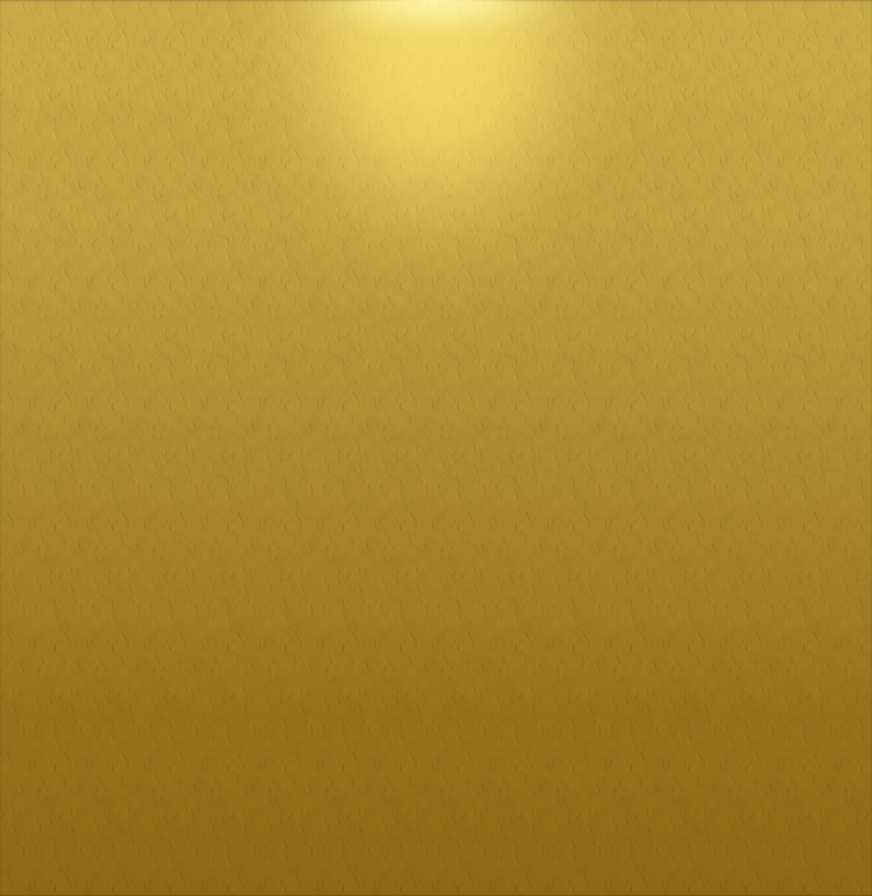
This background is drawn by a WebGL 2 fragment shader. Its source:

```glsl
#version 300 es
precision highp float;
// A golden wall lit from above: a vertical gradient, a broad glow with a hot
// rim at the top centre, thin edge lines, and a tiled paper relief made of
// small curved flecks scattered by a repeating cellular hash.
uniform vec2 u_resolution;
out vec4 outColor;

#define TILE vec2(0.0643, 0.1346)
#define CELLS vec2(7.0, 12.0)
#define RELIEF 0.092
#define GRAIN 0.014
#define MOTTLE 0.012
#define GLOW_SIZE vec2(0.150, 0.186)
#define GLOW_STRENGTH 0.96
#define RIM_SIZE vec2(0.092, 0.028)
#define RIM_STRENGTH 0.85
#define EDGE_WIDTH 0.003

const vec3 PALE_GOLD = vec3(0.780, 0.665, 0.280);
const vec3 GOLD = vec3(0.748, 0.622, 0.245);
const vec3 OCHRE = vec3(0.640, 0.492, 0.154);
const vec3 BRONZE = vec3(0.600, 0.443, 0.116);
const vec3 BROWN = vec3(0.562, 0.402, 0.085);
const vec3 GLOW = vec3(0.950, 0.850, 0.405);
const vec3 RIM = vec3(1.000, 0.960, 0.660);

vec2 hash2(vec2 p) {
    vec3 q = fract(p.xyx * vec3(0.1031, 0.1030, 0.0973));
    q += dot(q, q.yzx + 33.33);
    return fract((q.xx + q.yz) * q.zy);
}

vec3 wallColor(float depth) {
    vec3 c = mix(PALE_GOLD, GOLD, smoothstep(0.0, 0.28, depth));
    c = mix(c, OCHRE, clamp((depth - 0.25) / 0.40, 0.0, 1.0));
    c = mix(c, BRONZE, clamp((depth - 0.65) / 0.14, 0.0, 1.0));
    return mix(c, BROWN, clamp((depth - 0.79) / 0.21, 0.0, 1.0));
}

// Embossed curved stroke: shadow along the arc, light on its left side.
float fleck(vec2 p, float halfHeight, float bend, float width) {
    float t = p.y / halfHeight;
    float d = (p.x - bend * t * t) / width;
    float fade = 1.0 - smoothstep(0.3, 1.0, abs(t));
    float shade = 0.45 * exp(-(d + 1.7) * (d + 1.7)) - exp(-d * d);
    return shade * fade;
}

// Small flecks in jittered cells, identical in every tile.
float paperRelief(vec2 p) {
    vec2 cellSize = TILE / CELLS;
    vec2 cell = floor(p / cellSize);
    float relief = 0.0;
    for (int j = -1; j <= 1; j++) {
        for (int i = -1; i <= 1; i++) {
            vec2 id = cell + vec2(i, j);
            vec2 key = mod(id, CELLS);
            vec2 jitter = hash2(key + 7.0);
            vec2 form = hash2(key + 41.0);
            vec2 q = p - (id + 0.1 + 0.8 * jitter) * cellSize;
            q.x += q.y * (form.x - 0.5) * 1.2;
            float weight = mix(0.10, 0.75, form.y * form.y);
            relief += weight * fleck(q, mix(0.003, 0.0085, form.x),
                                     (jitter.y - 0.5) * 0.006, 0.0013);
        }
    }
    // One larger hooked stroke gives each tile its visible rhythm.
    vec2 hook = (fract(p / TILE - vec2(0.95, 0.06) + 0.5) - 0.5) * TILE;
    return relief + 0.7 * fleck(hook, 0.0080, 0.0045, 0.0015);
}

// Fine vertical fibres from bent, layered sines.
float fibres(vec2 p) {
    vec2 a = 6.28318 * p / TILE;
    float wave = sin(a.x * 7.0 + 2.0 * sin(a.y * 4.0));
    wave += sin(a.x * 11.0 + a.y * 5.0 + 1.5 * sin(a.y * 9.0));
    return 0.5 * wave * sin(a.y * 7.0 + 2.0 * sin(a.x * 3.0));
}

// Soft uneven patches between the flecks.
float mottle(vec2 p) {
    vec2 a = 6.28318 * p / TILE;
    float patches = sin(a.x + 1.3 * sin(a.y * 2.0)) * sin(a.y * 3.0 + sin(a.x));
    return patches + 0.6 * sin(a.x * 3.0 + 2.0 * sin(a.y)) * sin(a.y * 5.0);
}

void main() {
    vec2 p = gl_FragCoord.xy / u_resolution.y;
    float aspect = u_resolution.x / u_resolution.y;
    float depth = 1.0 - p.y;
    float side = p.x - 0.5 * aspect;
    vec3 color = wallColor(depth);

    // Broad glow, then the hot rim at the top edge.
    vec2 g = vec2(side, max(depth - 0.045, 0.0)) / GLOW_SIZE;
    float glow = exp(-pow(dot(g, g), 1.4));
    color = mix(color, GLOW, GLOW_STRENGTH * glow);
    vec2 r = vec2(side, depth) / RIM_SIZE;
    float rim = exp(-pow(abs(r.x), 2.2) - pow(abs(r.y), 2.2));
    color = mix(color, RIM, RIM_STRENGTH * rim);

    // Surface relief softens where the light is strongest.
    float relief = RELIEF * paperRelief(p) + GRAIN * fibres(p) + MOTTLE * mottle(p);
    color *= 1.0 + relief * (1.0 - 0.7 * max(glow, rim));

    // Thin shaded borders.
    float ends = 1.0 - smoothstep(0.0, EDGE_WIDTH, min(depth, p.y));
    float sides = 1.0 - smoothstep(0.0, EDGE_WIDTH, min(p.x, aspect - p.x));
    color *= 1.0 - 0.16 * ends * (1.0 - rim) - 0.06 * sides;
    outColor = vec4(clamp(color, 0.0, 1.0), 1.0);
}
```
